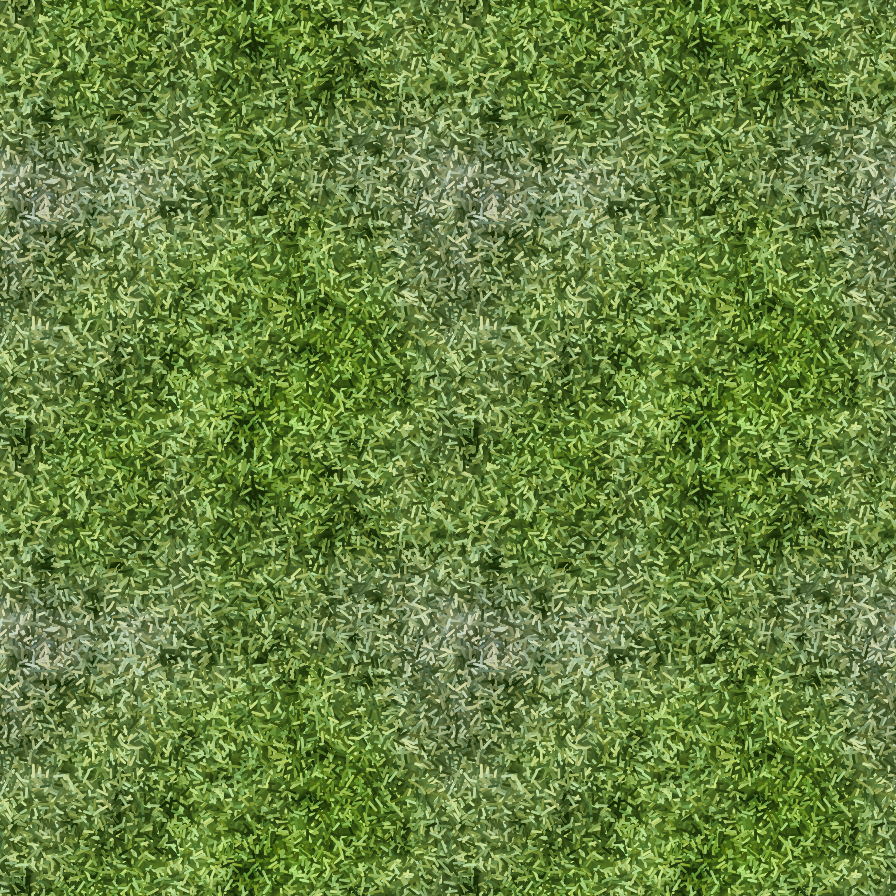
Reproduce this texture procedurally as a WebGL 2 fragment shader.

```glsl
#version 300 es
precision highp float;
// Mown lawn seen from above: two by two identical tiles of short, tangled blades.
// Layers of jittered line segments on a wrapping grid give the blades; wrapping
// noise and slow sines give lush, dry and shaded patches.

#define REPEATS 2.0        // tiles across and down
#define GRID 42.0          // blade cells across one tile
#define LAYERS 6           // blades stacked in each cell
#define BLADE_WIDTH 0.12   // half width, in cells
#define BLADE_LENGTH 0.56  // longest half length, in cells
#define CONTRAST 0.92      // spread of blade brightness
#define PATCHINESS 1.0     // strength of the large patches
#define SHADE vec3(0.09, 0.17, 0.02)
#define GRASS vec3(0.43, 0.55, 0.24)
#define STRAW vec3(0.78, 0.88, 0.61)

const float TAU = 6.28318;

uniform vec2 u_resolution;
out vec4 fragColor;

vec3 hash3(vec3 p) {
    p = fract(p * vec3(0.1031, 0.1030, 0.0973));
    p += dot(p, p.yxz + 33.33);
    return fract((p.xxy + p.yxx) * p.zyx);
}

// Value noise that wraps after one tile.
float wrapNoise(vec2 tile, float period, float seed) {
    vec2 p = tile * period;
    vec2 cell = floor(p);
    vec2 f = smoothstep(0.0, 1.0, p - cell);
    vec2 lo = mod(cell, period);
    vec2 hi = mod(cell + 1.0, period);
    float a = hash3(vec3(lo, seed)).x;
    float b = hash3(vec3(hi.x, lo.y, seed)).x;
    float c = hash3(vec3(lo.x, hi.y, seed)).x;
    float d = hash3(vec3(hi, seed)).x;
    return mix(mix(a, b, f.x), mix(c, d, f.x), f.y);
}

// Wrapping fractal noise, centred on zero.
float patchNoise(vec2 tile, float period, float seed) {
    float sum = 0.0, gain = 0.5;
    for (int i = 0; i < 4; i++) {
        sum += gain * (wrapNoise(tile, period, seed + float(i)) - 0.5);
        period *= 2.0;
        gain *= 0.6;
    }
    return sum;
}

float segmentDistance(vec2 p, vec2 dir, float halfLength) {
    float along = clamp(dot(p, dir), -halfLength, halfLength);
    return length(p - dir * along);
}

// Returns brightness and hue of the topmost blade.
vec2 bladeField(vec2 tile, float pixel) {
    vec2 blade = vec2(0.12 + 0.3 * wrapNoise(tile, 64.0, 3.0), 0.0);
    for (int layer = 0; layer < LAYERS; layer++) {
        float seed = 11.0 + 7.0 * float(layer);
        vec2 p = tile * GRID + vec2(0.37, 0.61) * float(layer);
        vec2 home = floor(p);
        for (int k = 0; k < 9; k++) {
            vec2 cell = home + vec2(k % 3 - 1, k / 3 - 1);
            vec2 id = mod(cell, GRID);
            vec3 place = hash3(vec3(id, seed));
            vec3 look = hash3(vec3(id, seed + 3.0));
            float angle = place.z * TAU * 0.5;
            float halfLength = BLADE_LENGTH * mix(0.35, 1.0, look.z);
            float d = segmentDistance(p - cell - place.xy,
                                      vec2(cos(angle), sin(angle)), halfLength);
            float cover = 1.0 - smoothstep(BLADE_WIDTH - 0.5 * pixel,
                                           BLADE_WIDTH + 0.5 * pixel, d);
            float tone = 0.55 + CONTRAST * (look.x - 0.5);
            blade = mix(blade, vec2(tone, look.y - 0.5), cover);
        }
    }
    return blade;
}

void main() {
    vec2 uv = gl_FragCoord.xy / u_resolution;
    vec2 tile = fract(uv * REPEATS);
    float pixel = GRID * REPEATS / min(u_resolution.x, u_resolution.y);
    vec2 blade = bladeField(tile, pixel);

    // Slow patches: a lush band along the tile edge, drier ground beside it.
    float lush = 0.35 * cos(TAU * (tile.y - 0.05)) - 0.25 * cos(TAU * (tile.x - 0.08));
    lush = PATCHINESS * (lush + 1.5 * patchNoise(tile, 5.0, 20.0));
    float clump = PATCHINESS * patchNoise(tile, 9.0, 40.0);
    float hollow = smoothstep(0.72, 0.95, wrapNoise(tile, 19.0, 60.0));

    float tone = blade.x + 0.3 * clump - 0.07 * lush - 0.2 * hollow;
    tone = clamp(tone, 0.0, 1.0);

    // Brightness ramp, then hue shifts for patches and single blades.
    vec3 color = tone < 0.5 ? mix(SHADE, GRASS, tone * 2.0)
                            : mix(GRASS, STRAW, tone * 2.0 - 1.0);
    float tint = smoothstep(0.0, 0.5, tone);
    color += tint * lush * vec3(-0.03, 0.03, -0.13);
    color += tint * blade.y * vec3(0.10, 0.02, -0.08);
    fragColor = vec4(clamp(color, 0.0, 1.0), 1.0);
}
```
